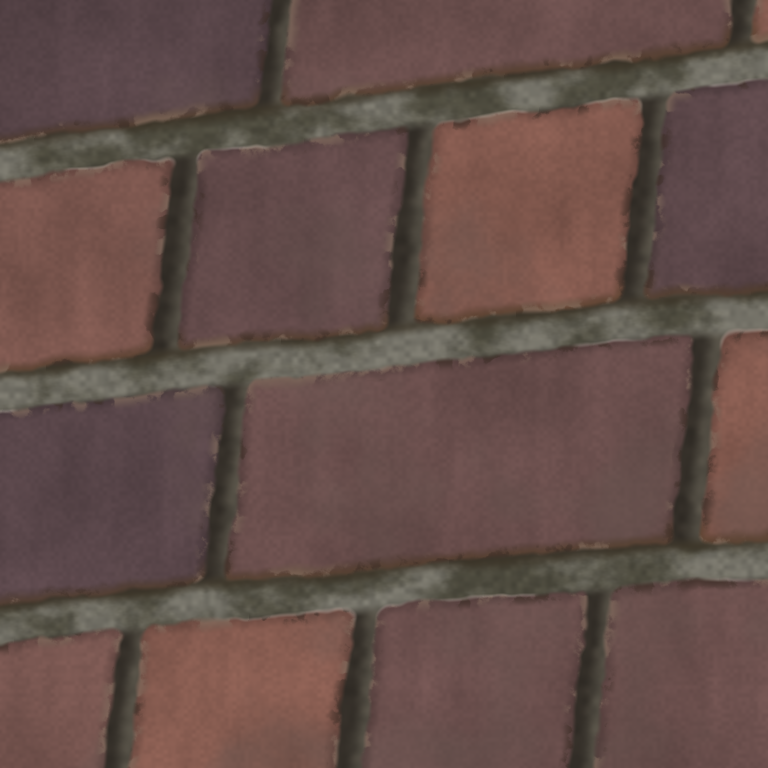
Reproduce this texture procedurally as a WebGL 2 fragment shader.

```glsl
#version 300 es
precision highp float;
// Weathered brick wall seen at a slight angle: courses of long and short bricks
// alternate, with recessed grey mortar. Tilted course coordinates give each
// brick a rounded-box distance; layered noise adds stains, chips and grain.
uniform vec2 u_resolution;
out vec4 fragColor;

float hash(vec2 p) {
  return fract(sin(dot(p, vec2(127.1, 311.7))) * 43758.545);
}

float noise(vec2 p) {
  vec2 i = floor(p), f = fract(p);
  f = f * f * (3.0 - 2.0 * f);
  return mix(mix(hash(i), hash(i + vec2(1, 0)), f.x),
             mix(hash(i + vec2(0, 1)), hash(i + vec2(1, 1)), f.x), f.y);
}

float fbm(vec2 p) {
  float sum = 0.0, amp = 0.5;
  for (int i = 0; i < 5; i++) {
    sum += amp * noise(p);
    p = mat2(1.6, 1.2, -1.2, 1.6) * p + 7.3;
    amp *= 0.5;
  }
  return sum;
}

float roundBox(vec2 p, vec2 halfSize, float radius) {
  vec2 q = abs(p) - halfSize + radius;
  return length(max(q, 0.0)) + min(max(q.x, q.y), 0.0) - radius;
}

// Firing warmth, from purple (0) to orange (1), four bricks per course
const float WARMTH[16] = float[16](0.05, 0.42, 0.9, 0.5, 0.8, 0.3, 0.95, 0.15,
                                   0.0, 0.42, 1.0, 0.5, 0.7, 1.0, 0.45, 0.52);

vec3 brickColor(float warmth) {
  vec3 purple = vec3(0.35, 0.275, 0.29);
  vec3 red = vec3(0.42, 0.31, 0.30);
  vec3 orange = vec3(0.52, 0.355, 0.31);
  return mix(mix(purple, red, smoothstep(0.0, 0.5, warmth)), orange,
             smoothstep(0.5, 1.0, warmth));
}

vec3 brickFace(vec2 p, vec2 local, vec2 id, float d, float warmth) {
  vec3 color = brickColor(warmth);
  // Broad clouds, faint streaks and fine grain
  color *= 0.86 + 0.28 * fbm(p * 9.0 + id * 5.7);
  color *= 0.96 + 0.08 * noise(p * vec2(45.0, 10.0) + id);
  color *= 0.96 + 0.08 * noise(p * 190.0);
  color = mix(color, vec3(0.40, 0.33, 0.31), 0.45 * smoothstep(0.5, 0.75, fbm(p * 6.0 - id)));
  // Worn rim: soiled below, with pale and dark chips along the sides
  float rim = smoothstep(-0.018, 0.0, d);
  color *= 1.0 - 0.17 * rim;
  color = mix(color, vec3(0.35, 0.26, 0.17), 0.6 * rim * smoothstep(0.09, 0.13, local.y));
  float chips = fbm(p * 38.0 + 3.0);
  color = mix(color, vec3(0.54, 0.45, 0.39), 0.65 * rim * smoothstep(0.53, 0.66, chips));
  return mix(color, vec3(0.24, 0.18, 0.15), 0.7 * rim * smoothstep(0.38, 0.28, chips));
}

vec3 mortarColor(vec2 p, float bedOffset, float side) {
  float stain = fbm(p * vec2(16.0, 24.0));
  vec3 bed = mix(vec3(0.30, 0.29, 0.24), vec3(0.46, 0.45, 0.41), smoothstep(0.25, 0.65, stain));
  bed *= 0.90 + 0.2 * noise(p * 130.0);
  // Shadow beneath the bricks above, tinted with soil
  float shadow = smoothstep(-0.007, -0.026, bedOffset + 0.012 * (stain - 0.5));
  bed = mix(bed, vec3(0.23, 0.20, 0.15), 0.85 * shadow);
  // Upright joints are deeper, darkest on their left
  vec3 upright = mix(vec3(0.20, 0.18, 0.155), vec3(0.33, 0.31, 0.27),
                     smoothstep(-0.008, 0.018, side + 0.018 * (stain - 0.5)));
  float deep = smoothstep(0.018, 0.036, abs(bedOffset));
  return mix(bed, upright * (0.9 + 0.2 * noise(p * 80.0)), deep);
}

void main() {
  vec2 p = gl_FragCoord.xy / u_resolution;
  p.y = 1.0 - p.y;

  // Tilted courses, slightly wider apart toward the right
  float spacing = 0.300 + 0.023 * p.x;
  float wave = 0.009 * (noise(p * vec2(7.0, 3.0)) - 0.5);
  float course = (p.y + wave - 0.208 + 0.130 * p.x) / spacing;
  float row = floor(course) + 1.0;
  bool isShort = mod(row, 2.0) > 0.5;

  // Leaning columns: short bricks are half as long
  float pitch = isShort ? 0.306 : 0.612;
  float along = (p.x + 0.036 * (course - 0.5) - (isShort ? 0.228 : 0.33)) / pitch;
  vec2 id = vec2(floor(along) + 1.0, row);
  vec2 cell = vec2(fract(along), fract(course));
  vec2 local = (cell - 0.5) * vec2(pitch, spacing);

  // Uneven brick outline
  vec2 halfSize = 0.5 * vec2(pitch, spacing) - vec2(0.014 + 0.004 * hash(id), 0.025);
  float d = roundBox(local, halfSize, 0.012);
  d += 0.007 * (noise(p * 24.0) - 0.5) + 0.004 * (noise(p * 75.0) - 0.5);

  // Signed distances from the centres of the nearest joints
  float bedOffset = (cell.y - step(0.5, cell.y)) * spacing;
  float side = (cell.x - step(0.5, cell.x)) * pitch;

  int index = clamp(int(id.y) * 4 + int(id.x), 0, 15);
  vec3 face = brickFace(p, local, id, d, WARMTH[index]);
  vec3 mortar = mortarColor(p, bedOffset, side);
  // Thin broken light along the upper brick edges
  float glint = smoothstep(0.004, 0.0, abs(d)) * smoothstep(-0.11, -0.125, local.y);
  vec3 color = mix(face, mortar, smoothstep(-0.004, 0.004, d));
  color += 0.12 * glint * smoothstep(0.55, 0.75, noise(p * vec2(18.0, 9.0)));
  fragColor = vec4(color, 1.0);
}
```
